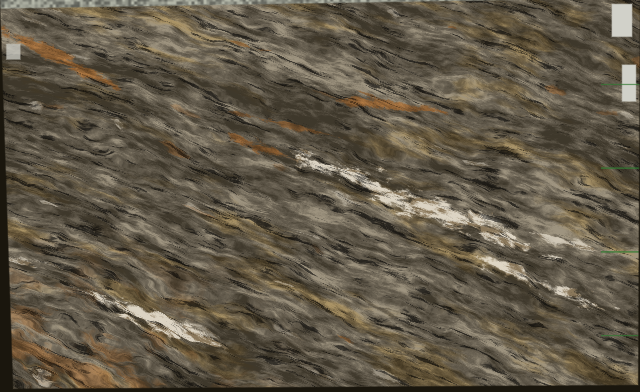
Give the GLSL for this texture, as a Shadertoy shader.

```glsl
// A slab of grey-brown quartzite with slanting grain, white quartz veins and rust.
// Stretched noise in a rotated, warped frame gives the grain; lens shapes with
// frayed edges give the veins, and a jittered grid scatters the small flecks.

#define GRAIN_ANGLE 0.37
#define GRAIN_SCALE vec2(5.0, 30.0)
#define GRAIN_CONTRAST 2.3
#define WARP 0.085
#define FRAY 4.2
#define DARK_STONE vec3(0.245, 0.22, 0.17)
#define MID_STONE vec3(0.39, 0.36, 0.305)
#define PALE_STONE vec3(0.62, 0.58, 0.50)
#define QUARTZ vec3(0.82, 0.79, 0.73)
#define RUST vec3(0.56, 0.36, 0.17)
#define SHADOW vec3(0.10, 0.085, 0.05)

float hash(vec2 p) {
    return fract(sin(dot(p, vec2(127.1, 311.7))) * 43758.5453);
}

float noise(vec2 p) {
    vec2 i = floor(p), f = fract(p);
    f = f * f * (3.0 - 2.0 * f);
    return mix(mix(hash(i), hash(i + vec2(1, 0)), f.x),
               mix(hash(i + vec2(0, 1)), hash(i + vec2(1, 1)), f.x), f.y);
}

float fbm(vec2 p) {
    float sum = 0.0, amp = 0.5, total = 0.0;
    for (int i = 0; i < 5; i++) {
        sum += amp * noise(p);
        total += amp;
        p = p * 2.03 + 17.3;
        amp *= 0.64;
    }
    return sum / total;
}

// Pointed vein from a to b, frayed by a noise value around 0.5
float lens(vec2 p, vec2 a, vec2 b, float width, float n) {
    vec2 d = b - a;
    float along = dot(p - a, d) / dot(d, d);
    float across = abs(d.x * (p.y - a.y) - d.y * (p.x - a.x)) / length(d);
    float body = 4.0 * along * (1.0 - along) - across / width;
    return smoothstep(0.0, 0.6, body + FRAY * (n - 0.5));
}

// Short flecks of varied strength along the grain, one candidate per grid cell
float flecks(vec2 q, float seed, float density, float n) {
    vec2 cell = vec2(0.12, 0.045), home = floor(q / cell);
    float mask = 0.0;
    for (int j = -1; j <= 1; j++)
    for (int i = -1; i <= 1; i++) {
        vec2 id = home + vec2(i, j);
        float pick = hash(id + seed);
        vec2 c = (id + vec2(hash(id + seed + 3.1), hash(id + seed + 7.7))) * cell;
        vec2 reach = vec2(0.015 + 0.04 * hash(id + seed + 11.9), 0.0);
        float width = 0.004 + 0.008 * hash(id + seed + 19.3);
        float strength = 0.35 + 0.65 * hash(id + seed + 23.3);
        mask = max(mask, step(pick, density) * strength * lens(q, c - reach, c + reach, width, n));
    }
    return mask;
}

float box(vec2 p, vec2 centre, vec2 halfSize, float px) {
    vec2 d = abs(p - centre) - halfSize;
    return 1.0 - smoothstep(-px, px, max(d.x, d.y));
}

void mainImage(out vec4 fragColor, in vec2 fragCoord) {
    float px = 1.0 / iResolution.y;
    vec2 p = fragCoord * px;
    float right = iResolution.x * px;

    // Grain frame, swirling more in the lower left
    float corner = 1.0 - smoothstep(0.05, 0.6, length((p - vec2(0.12, 0.05)) * vec2(0.8, 1.4)));
    float angle = GRAIN_ANGLE - 0.08 * p.y;
    vec2 dir = vec2(cos(angle), -sin(angle));
    vec2 q = vec2(dot(p, dir), dot(p, vec2(-dir.y, dir.x)));
    q.y += WARP * (1.0 + 0.9 * corner) * (fbm(q * vec2(2.4, 5.0) + 4.0) - 0.5);
    float grain = fbm(q * GRAIN_SCALE);
    float fine = fbm(q * vec2(24.0, 85.0) + 31.0);
    float broad = fbm(q * vec2(1.6, 7.0) + 9.0);
    float fray = mix(fbm(q * vec2(22.0, 48.0) + 53.0), grain, 0.3);

    // Grey stone with pale bands and thin dark streaks
    float tone = 0.47 + GRAIN_CONTRAST * (0.58 * (grain - 0.5) + 0.65 * (fine - 0.5) + 0.36 * (broad - 0.5));
    vec3 col = mix(DARK_STONE, MID_STONE, smoothstep(0.0, 0.58, tone));
    col = mix(col, PALE_STONE, smoothstep(0.46, 1.1, tone));
    float streak = smoothstep(0.57, 0.74, fbm(q * vec2(13.0, 95.0) + 71.0));
    col *= 1.0 - 0.6 * streak;
    float warm = smoothstep(0.5, 0.72, fbm(q * vec2(4.0, 18.0) + 83.0));
    col = mix(col, col * vec3(1.08, 1.0, 0.8), warm);

    // Rust veins, stains and flecks
    float rust = lens(p, vec2(-0.06, 0.96), vec2(0.33, 0.76), 0.018, fray);
    rust = max(rust, lens(p, vec2(0.84, 0.75), vec2(1.12, 0.715), 0.016, fray));
    rust = max(rust, 0.8 * lens(p, vec2(0.61, 0.71), vec2(0.91, 0.64), 0.009, fray));
    rust = max(rust, lens(p, vec2(0.59, 0.655), vec2(0.76, 0.59), 0.016, fray));
    rust = max(rust, 0.9 * flecks(q, 5.0, 0.02 + 0.15 * smoothstep(0.45, 0.9, p.y), fray));
    rust = max(rust, 0.7 * corner * smoothstep(0.45, 0.64, fbm(q * vec2(9.0, 26.0) + 97.0)));
    col = mix(col, RUST * (0.45 + 1.1 * fine) * (1.0 - 0.4 * streak), 0.8 * rust);

    // Quartz veins and flecks
    float white = lens(p, vec2(0.69, 0.63), vec2(1.40, 0.35), 0.033, fray);
    white = max(white, lens(p, vec2(1.21, 0.345), vec2(1.57, 0.20), 0.022, fray));
    white = max(white, lens(p, vec2(0.18, 0.27), vec2(0.63, 0.09), 0.022, fray));
    white = max(white, 0.8 * lens(p, vec2(1.36, 0.405), vec2(1.54, 0.355), 0.012, fray));
    white = max(white, 0.8 * lens(p, vec2(0.0, 0.345), vec2(0.115, 0.31), 0.012, fray));
    white = max(white, 0.65 * flecks(q, 43.0, 0.10, fray));
    vec3 quartz = mix(QUARTZ * vec3(0.68, 0.61, 0.5), QUARTZ * 1.08, smoothstep(0.3, 0.54, fine));
    col = mix(col, quartz * (1.0 - 0.5 * streak), 0.95 * white);

    // Blank labels and thin guide marks at the right
    float label = box(p, vec2(right - 0.046, 0.948), vec2(0.026, 0.042), px);
    label = max(label, box(p, vec2(right - 0.028, 0.788), vec2(0.018, 0.047), px));
    label = max(label, 0.75 * box(p, vec2(0.034, 0.868), vec2(0.018, 0.02), px));
    col = mix(col, vec3(0.82, 0.82, 0.79), label);
    float guide = abs(mod(p.y - 0.144 + 0.1, 0.2135) - 0.1);
    guide = (1.0 - smoothstep(0.001, 0.003, guide)) * step(right - 0.1, p.x) * step(p.y, 0.85);
    col = mix(col, vec3(0.2, 0.48, 0.2), 0.7 * guide);

    // Slab borders: pale strip above, shadow at the sides and below
    float top = smoothstep(-px, px, p.y - 0.978 - 0.017 * p.x);
    col = mix(col, vec3(0.62, 0.63, 0.58) * (0.6 + 0.6 * noise(p * 130.0)), top);
    float inside = min(p.x - 0.034 * (1.0 - p.y), p.y - 0.008 - 0.01 * p.x / right);
    inside = min(inside, right - 0.005 * (1.0 - p.y) - p.x);
    col = mix(SHADOW, col, smoothstep(-px, px, inside));
    fragColor = vec4(clamp(col, 0.0, 1.0), 1.0);
}
```
